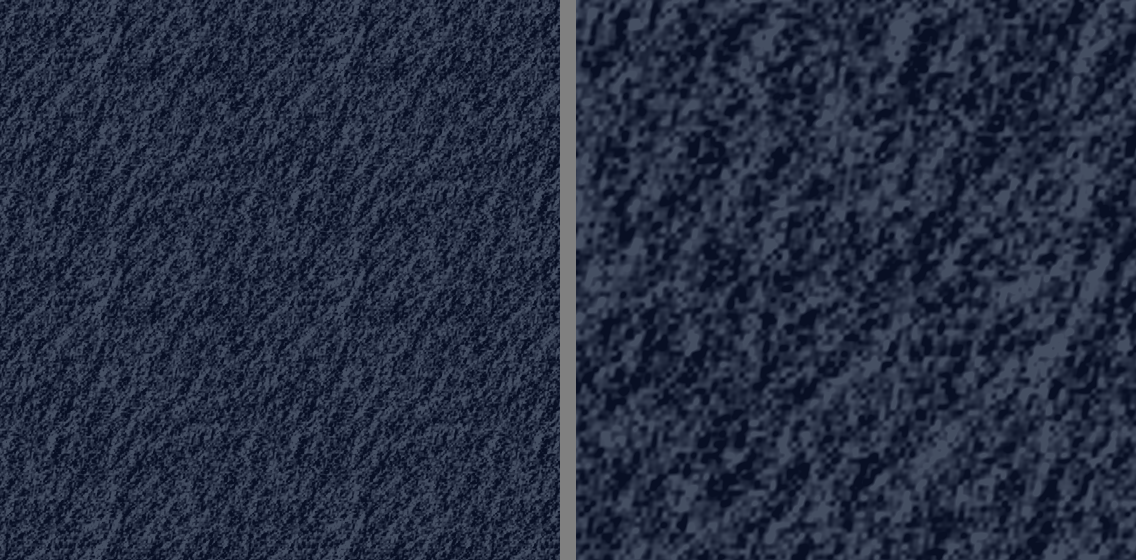
Left: the whole. Right: its middle third, enlarged.
Give the GLSL for this texture, as a three.js fragment shader.

```glsl
// Dark blue rough stone: a square tile of slanted lumps, repeated about 2.3 times each way.
// Sheared value noise that wraps on the tile gives a height field, which is lit
// from the upper left by a height difference and then covered with fine grain.

varying vec2 vUv;

const float REPEATS = 2.305;
const vec3 CREVICE_BLUE = vec3(0.030, 0.058, 0.138);
const vec3 STONE_BLUE = vec3(0.272, 0.309, 0.386);
const vec2 TO_LIGHT = vec2(-0.0075, 0.0035);

// Hash without sine, 0 to 1
float hash(vec2 cell, float seed) {
  vec3 p = fract(vec3(cell.xyx + seed) * vec3(0.1031, 0.1030, 0.0973));
  p += dot(p, p.yzx + 33.33);
  return fract((p.x + p.y) * p.z);
}

// Random value of a lattice corner; a wrap in y also steps x by the shear
float corner(vec2 cell, vec2 count, float shear, float seed) {
  float wraps = floor((cell.y + 0.5) / count.y);
  cell.y -= wraps * count.y;
  cell.x = mod(cell.x + wraps * shear + 0.5, count.x) - 0.5;
  return hash(floor(cell + 0.5), seed);
}

// Tileable noise with count cells per tile, leaning right by shear cells per tile
float leaningNoise(vec2 tile, vec2 count, float shear, float seed) {
  vec2 q = vec2(tile.x * count.x - tile.y * shear, tile.y * count.y);
  vec2 cell = floor(q);
  vec2 f = q - cell;
  f = f * f * (3.0 - 2.0 * f);
  float low = mix(corner(cell, count, shear, seed),
                  corner(cell + vec2(1.0, 0.0), count, shear, seed), f.x);
  float high = mix(corner(cell + vec2(0.0, 1.0), count, shear, seed),
                   corner(cell + vec2(1.0, 1.0), count, shear, seed), f.x);
  return mix(low, high, f.y);
}

// Lumps, chips and pits of the stone, centred on zero
float stoneHeight(vec2 tile) {
  float lumps = leaningNoise(tile, vec2(22.0, 15.0), 10.0, 3.0);
  float chips = leaningNoise(tile, vec2(42.0, 32.0), 16.0, 17.0);
  float pits = leaningNoise(tile, vec2(80.0, 70.0), 20.0, 29.0);
  return 0.8 * lumps + 0.5 * chips + 0.36 * pits - 0.83;
}

void main() {
  vec2 tile = vUv * REPEATS;

  // Relief: faces turned to the light brighten, the far sides darken
  float height = stoneHeight(tile);
  float relief = height - stoneHeight(tile + TO_LIGHT);

  // Broad slanted bands and fine grain
  float bands = leaningNoise(tile, vec2(8.0, 4.0), 4.0, 41.0) - 0.5;
  float grain = leaningNoise(tile, vec2(140.0, 136.0), 20.0, 53.0) - 0.5;

  float tone = 0.47 + 0.36 * height + 1.55 * relief + 0.13 * bands + 1.1 * grain;
  gl_FragColor = vec4(mix(CREVICE_BLUE, STONE_BLUE, clamp(tone, 0.0, 1.0)), 1.0);
}
```
